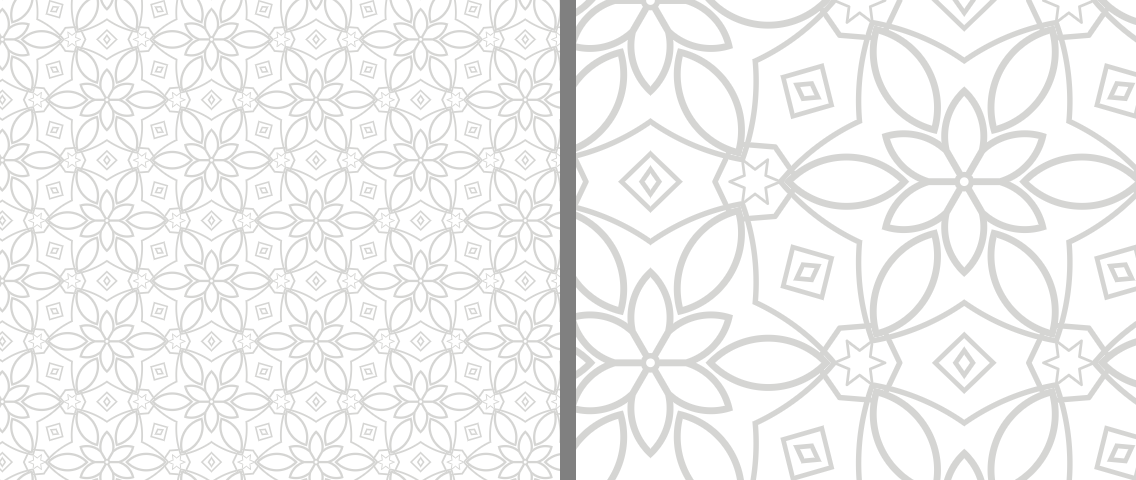
Left: the whole. Right: its middle third, enlarged.
This pattern is drawn by a Shadertoy shader. Its source:

```glsl
const float SPACING = 0.2516;               // flower distance, in canvas heights
const vec2  ANCHOR = vec2(0.6585, 0.5405);  // centre of one flower
const vec3  PAPER = vec3(1.0);
const vec3  INK = vec3(0.835, 0.835, 0.828);
const float PETAL_LINE = 0.0095;            // half widths, in flower distances
const float FRAME_LINE = 0.0075;
const float DIAMOND_LINE = 0.0065;
const float STAR_LINE = 0.0038;
const vec2  OUTER_PETAL = vec2(0.165, 0.485);
const float OUTER_WIDTH = 0.068;
const vec2  INNER_PETAL = vec2(0.0, 0.25);
const float INNER_WIDTH = 0.054;
const vec2  FRAME_NOTCH = vec2(0.289, 0.167);
const vec2  FRAME_CORNER = vec2(0.507, 0.0);
const float FRAME_BULGE = 0.015;
const vec2  DIAMOND = vec2(0.080, 0.077);
const vec2  DIAMOND_CORE = vec2(0.024, 0.034);
const vec2  STAR_RADII = vec2(0.070, 0.034);
const float PI = 3.14159265;
const vec2  AXIS = vec2(0.8660254, 0.5);    // direction of a neighbouring flower

// Offset from the nearest point of a hexagonal lattice of unit spacing
vec2 hexCell(vec2 p) {
    vec2 size = vec2(sqrt(3.0), 1.0);
    vec2 a = p - size * floor(p / size + 0.5);
    vec2 b = p - size * (floor(p / size) + 0.5);
    return dot(a, a) < dot(b, b) ? a : b;
}

// Mirror the plane into one wedge from 0 to 30 degrees
vec2 foldSix(vec2 p) {
    float sector = PI / 3.0;
    float angle = abs(mod(atan(p.y, p.x) + 0.5 * sector, sector) - 0.5 * sector);
    return length(p) * vec2(cos(angle), sin(angle));
}

// Pointed petal lying along x between two ends
float petal(vec2 p, vec2 ends, float halfWidth) {
    float halfLength = 0.5 * (ends.y - ends.x);
    float drop = (halfLength * halfLength - halfWidth * halfWidth) / (2.0 * halfWidth);
    return length(vec2(p.x - 0.5 * (ends.x + ends.y), abs(p.y) + drop)) - drop - halfWidth;
}

float segment(vec2 p, vec2 a, vec2 b) {
    vec2 ab = b - a;
    return length(p - a - ab * clamp(dot(p - a, ab) / dot(ab, ab), 0.0, 1.0));
}

// Circle through two points, bulging away from the flower
float bulgedLine(vec2 p, vec2 a, vec2 b, float bulge) {
    vec2 chord = b - a;
    float radius = dot(chord, chord) / (8.0 * bulge) + 0.5 * bulge;
    vec2 outward = normalize(vec2(-chord.y, chord.x));
    vec2 centre = 0.5 * (a + b) + outward * (bulge - radius);
    return abs(length(p - centre) - radius);
}

float rhombus(vec2 p, vec2 halfSize) {
    return (dot(p, 1.0 / halfSize) - 1.0) / length(1.0 / halfSize);
}

float coverage(float d, float pixel) {
    return clamp(0.5 - d / pixel, 0.0, 1.0);
}

void mainImage(out vec4 fragColor, in vec2 fragCoord) {
    float pixel = 1.0 / (iResolution.y * SPACING);
    vec2 p = foldSix(hexCell((fragCoord / iResolution.y - ANCHOR) / SPACING));

    // Coordinates along the neighbour axis and around the shared edge
    vec2 q = vec2(dot(p, AXIS), dot(p, vec2(-AXIS.y, AXIS.x)));
    vec2 edge = vec2(abs(q.y), abs(0.5 - q.x));

    // Flower: inner petals share their sides near the centre
    float inner = max(petal(q, INNER_PETAL, INNER_WIDTH), -p.y);
    float outer = petal(p, OUTER_PETAL, OUTER_WIDTH);
    float lines = min(abs(inner), abs(outer)) - PETAL_LINE;
    lines = min(lines, length(p) - 0.027);
    lines = max(lines, 0.012 - length(p));

    // Scalloped frame, closed by chevrons beside each star
    float frame = bulgedLine(p, FRAME_NOTCH, FRAME_CORNER, FRAME_BULGE);
    frame = min(frame, segment(edge, vec2(0.215, 0.078), vec2(0.178, 0.0)));
    lines = min(lines, frame - FRAME_LINE);

    // Nested diamonds between neighbouring flowers
    float diamonds = min(abs(rhombus(edge, DIAMOND)), abs(rhombus(edge, DIAMOND_CORE)));
    lines = min(lines, diamonds - DIAMOND_LINE);

    // Six-pointed star where three flowers meet
    vec2 s = foldSix(p - vec2(1.0 / sqrt(3.0), 0.0));
    float star = segment(s, vec2(STAR_RADII.x, 0.0), STAR_RADII.y * AXIS);
    lines = min(lines, star - STAR_LINE);

    fragColor = vec4(mix(PAPER, INK, coverage(lines, pixel)), 1.0);
}
```
